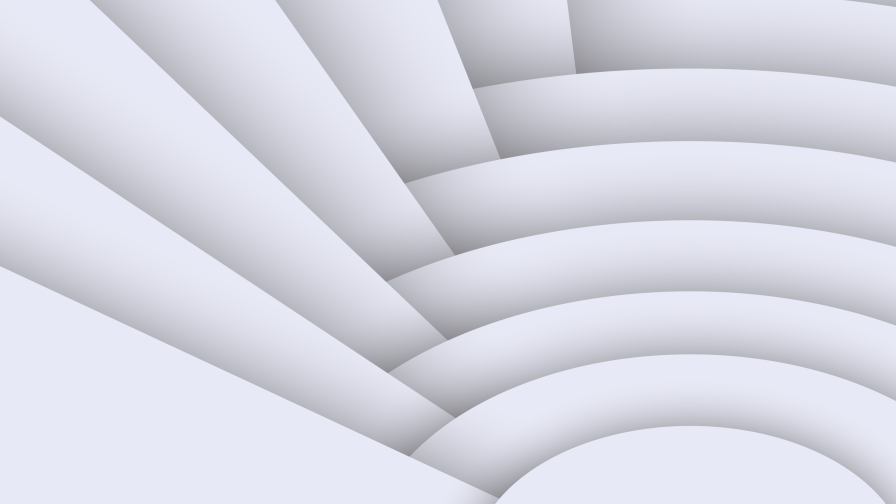
Write a Shadertoy shader that draws this background.

```glsl
#define PAPER vec3(0.908, 0.914, 0.963)
#define SHADE vec3(0.785, 0.780, 0.775)
#define ARC_CENTER vec2(1.370, -0.127)
#define ARC_STRETCH 1.54
#define ARC_SHADOW vec2(0.10, 0.19)
#define RAY_SHADOW vec2(0.15, 0.30)
#define FALLOFF 2.0

const int ARCS = 7;

// Arc heights and ray edges (start, end), front to back
const float arcHeight[ARCS] = float[](0.282, 0.424, 0.549, 0.690, 0.847, 0.991, 1.144);
const vec4 rayEdge[ARCS - 1] = vec4[](
    vec4(0.000, 0.472, 0.988, 0.012),
    vec4(0.000, 0.769, 0.903, 0.171),
    vec4(0.178, 1.000, 0.889, 0.324),
    vec4(0.546, 1.000, 0.903, 0.493),
    vec4(0.868, 1.000, 0.993, 0.685),
    vec4(1.125, 1.000, 1.1435, 0.852));

// Approximate signed distance to an ellipse, positive outside
float arcDistance(vec2 p, float height) {
    vec2 stretch = vec2(ARC_STRETCH, 1.0);
    vec2 q = (p - ARC_CENTER) / stretch;
    float radius = length(q);
    return (radius - height) * radius / length(q / stretch);
}

// Signed distance to a line, positive on its upper right side
float rayDistance(vec2 p, vec4 edge) {
    vec2 along = normalize(edge.zw - edge.xy);
    return dot(p - edge.xy, vec2(-along.y, along.x));
}

// Cast a soft shadow on what lies below, then lay a sheet of paper over it
vec3 addSheet(vec3 below, float dist, float shadowWidth, float pixel) {
    float shadow = pow(1.0 - clamp(dist / shadowWidth, 0.0, 1.0), FALLOFF);
    vec3 shaded = below * mix(vec3(1.0), SHADE, shadow);
    return mix(PAPER, shaded, smoothstep(-0.7 * pixel, 0.7 * pixel, dist));
}

void mainImage(out vec4 fragColor, in vec2 fragCoord) {
    float pixel = 1.0 / iResolution.y;
    vec2 p = fragCoord * pixel;
    vec3 color = PAPER;

    // Interleave arcs and rays from back to front
    for (int i = ARCS - 1; i >= 0; i--) {
        float depth = float(i) / float(ARCS - 1);
        float arcWidth = mix(ARC_SHADOW.x, ARC_SHADOW.y, depth);
        color = addSheet(color, arcDistance(p, arcHeight[i]), arcWidth, pixel);
        if (i > 0) {
            float rayWidth = mix(RAY_SHADOW.x, RAY_SHADOW.y, depth);
            color = addSheet(color, rayDistance(p, rayEdge[i - 1]), rayWidth, pixel);
        }
    }
    fragColor = vec4(color, 1.0);
}
```
